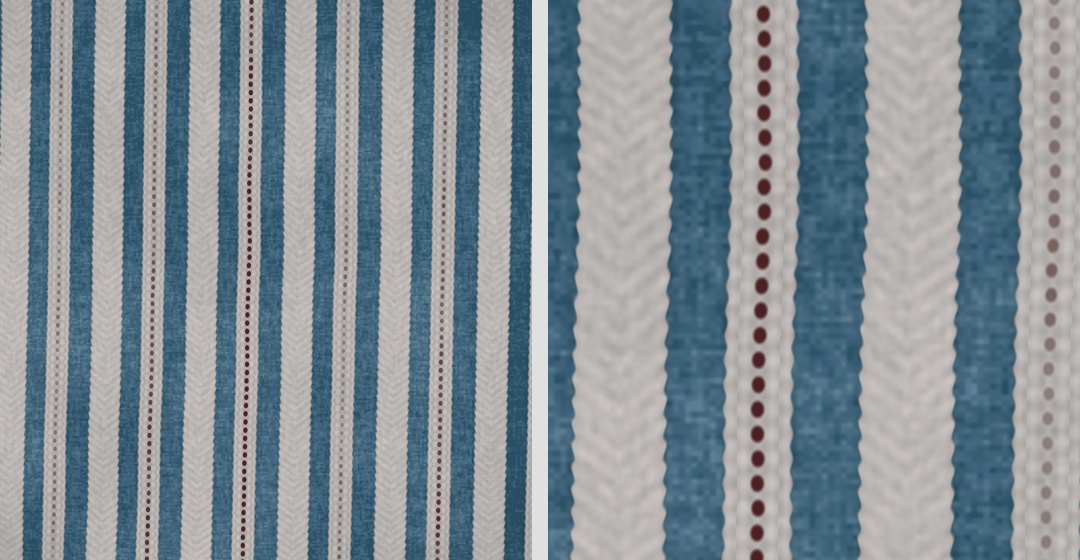
Left, the full canvas; right, a detail of the centre.
Give the GLSL for this texture, as a Shadertoy shader.

```glsl
// Woven cotton ticking: blue ground with broad herringbone bands alternating with
// narrow openwork braids. A gently slanted, stretched stripe coordinate places the
// bands; cosine relief, hashed threads and soft noise supply weave and wear.

const float TAU = 6.2831853;
const float PERIOD = 0.1667;        // stripe repeat, in canvas heights
const float STRETCH = 0.0056;       // repeats widen slightly to the right
const float BAND_HALF = 0.0268;     // herringbone half width
const float BRAID_HALF = 0.0196;    // openwork half width
const float BRAID_PHASE = 0.485;    // braid position within the repeat
const float HOLE_ROWS = 68.0;       // holes along the canvas height
const float RIB_ROWS = 72.0;        // herringbone ribs along the height
const float RIB_SLOPE = 0.75;
const vec2 HOLE_SIZE = vec2(0.0036, 0.0047);
const vec2 THREADS = vec2(270.0, 300.0);

const vec3 BLUE_DARK = vec3(0.16, 0.31, 0.395);
const vec3 BLUE_MID = vec3(0.25, 0.39, 0.48);
const vec3 BLUE_PALE = vec3(0.37, 0.50, 0.58);
const vec3 COTTON_SHADE = vec3(0.63, 0.615, 0.605);
const vec3 COTTON_LIGHT = vec3(0.775, 0.755, 0.742);
const vec3 HOLE_TIGHT = vec3(0.47, 0.42, 0.40);
const vec3 HOLE_OPEN = vec3(0.29, 0.13, 0.14);

float hash(vec2 p) {
    vec3 q = fract(vec3(p.xyx) * 0.1031);
    q += dot(q, q.yzx + 33.33);
    return fract((q.x + q.y) * q.z);
}

float noise(vec2 p) {
    vec2 i = floor(p), f = fract(p);
    f = f * f * (3.0 - 2.0 * f);
    return mix(mix(hash(i), hash(i + vec2(1, 0)), f.x),
               mix(hash(i + vec2(0, 1)), hash(i + vec2(1, 1)), f.x), f.y);
}

float cloud(vec2 p) {
    float sum = 0.0, gain = 0.5;
    for (int i = 0; i < 4; i++) {
        sum += gain * noise(p);
        p = p * 2.03 + 17.1;
        gain *= 0.5;
    }
    return sum;
}

// Plain weave: crossing thread slubs and fine grain, centred on zero
float threadGrain(vec2 p) {
    float weft = noise(p * THREADS * vec2(0.22, 1.0));
    float warp = noise(p * THREADS * vec2(1.0, 0.22) + 41.0);
    return 0.4 * (weft + warp) + 0.5 * noise(p * THREADS + 83.0) - 0.65;
}

vec3 blueGround(vec2 p, float grain, float soft) {
    float tone = 0.42 + 0.85 * grain + 0.9 * (soft - 0.47);
    tone -= 0.28 * smoothstep(0.78, 0.96, p.x);
    vec3 c = mix(BLUE_DARK, BLUE_MID, smoothstep(0.05, 0.55, tone));
    return mix(c, BLUE_PALE, smoothstep(0.45, 1.0, tone));
}

// Diagonal ribs meeting at the band centre, broken into satin floats
float herringbone(vec2 p, float d, float phase) {
    float rib = cos(TAU * phase);
    float floats = noise(vec2(d * 210.0, phase * 2.0)) - 0.5;
    return 0.60 + 0.13 * rib + 0.32 * floats;
}

// Two columns of staggered knots on each side of the hole line
float braid(float d, float row) {
    float column = abs(d) / BRAID_HALF;
    float stagger = step(0.62, column) * 0.5;
    float across = cos(TAU * (column - 0.42) / 0.45);
    float along = cos(TAU * (row + stagger + 0.5));
    return 0.50 + 0.17 * across + 0.21 * along;
}

void mainImage(out vec4 fragColor, in vec2 fragCoord) {
    vec2 p = fragCoord / iResolution.y;
    float aa = 0.8 / iResolution.y + 0.0006;
    float soft = cloud(p * 5.0);
    float grain = threadGrain(p);

    // Slanted stripe coordinate, counted in repeats
    float start = 0.013 + 0.017 * p.y + 0.008 * p.y * (1.0 - p.y);
    float wobble = 0.0022 * (noise(p * vec2(6.0, 9.0)) - 0.5);
    float s = (p.x - start + wobble) / PERIOD;
    s -= STRETCH * s * s;
    float bandD = (s - round(s)) * PERIOD;
    float id = round(s - BRAID_PHASE);
    float braidD = (s - BRAID_PHASE - id) * PERIOD;

    // Band masks with scalloped selvedges
    float ribPhase = (p.y - RIB_SLOPE * abs(bandD)) * RIB_ROWS + 0.8 * noise(p * 9.0);
    float row = p.y * HOLE_ROWS + 0.37 * id;
    float bandEdge = abs(bandD) - BAND_HALF - 0.0009 * cos(TAU * ribPhase);
    float braidEdge = abs(braidD) - BRAID_HALF + 0.0008 * cos(TAU * row);
    float edge = min(bandEdge, braidEdge);
    float isBand = step(bandEdge, braidEdge);
    float cottonMask = 1.0 - smoothstep(-aa, aa, edge);

    // Raised cotton
    float relief = mix(braid(braidD, row), herringbone(p, bandD, ribPhase), isBand);
    relief += 0.42 * grain + 0.5 * (soft - 0.47);
    relief -= 0.22 * smoothstep(-0.004, 0.0, edge);
    vec3 cotton = mix(COTTON_SHADE, COTTON_LIGHT, clamp(relief, -0.25, 1.15));

    // Holes: every third braid is tight, the central one the most open
    float fromCentre = id - 2.0;
    float loose = step(0.5, mod(id, 3.0)) * 0.6 * (1.0 - p.y);
    float openness = 0.2 + loose + 0.65 * exp(-2.0 * fromCentre * fromCentre);
    openness = clamp(openness + 0.4 * (noise(vec2(id * 7.0, p.y * 14.0)) - 0.5), 0.0, 1.0);
    vec2 cell = vec2(braidD, (fract(row) - 0.5) / HOLE_ROWS);
    cell.x += 0.0008 * (hash(vec2(floor(row), id + 9.0)) - 0.5);
    float hole = length(cell / HOLE_SIZE) - 0.8 - 0.25 * openness;
    float holeMask = (1.0 - smoothstep(-0.35, 0.35, hole)) * (0.65 + 0.35 * openness);
    cotton = mix(cotton, mix(HOLE_TIGHT, HOLE_OPEN, openness), holeMask);

    // Ground with a contact shadow beside the raised bands
    vec3 ground = blueGround(p, grain, soft);
    ground *= 1.0 - 0.16 * exp(-max(edge, 0.0) / 0.0025);
    vec3 color = mix(ground, cotton, cottonMask);
    color *= 1.01 - 0.07 * smoothstep(0.45, 0.8, length(p - vec2(0.45, 0.5)));
    fragColor = vec4(color, 1.0);
}
```
